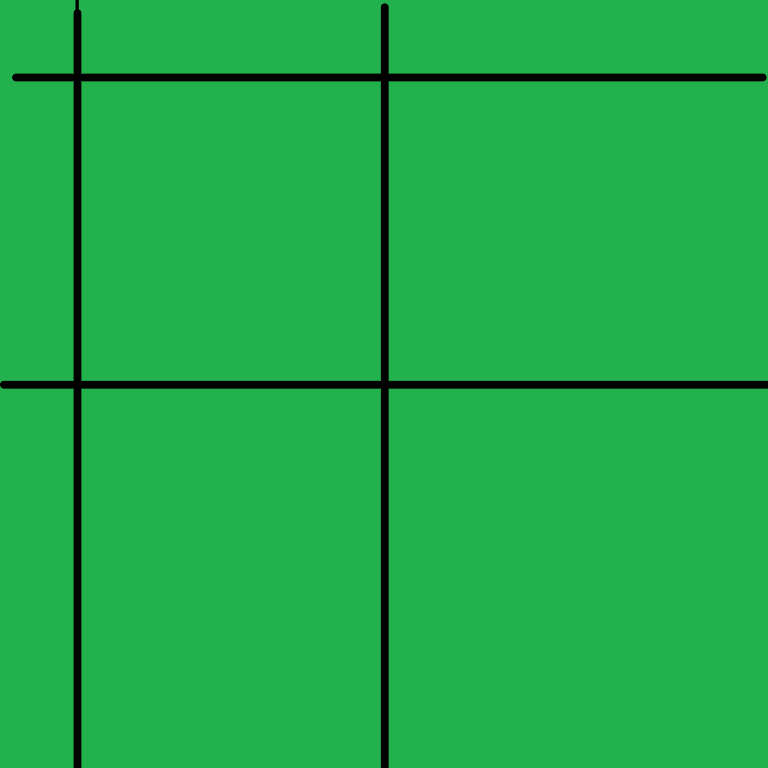
A Shadertoy shader for this pattern:

```glsl
const vec3 GREEN = vec3(0.133, 0.694, 0.298);
const vec3 BLACK = vec3(0.0);
const float FIRST_LINE = 0.1009;   // distance from the left and top edges
const float LINE_SPACING = 0.4;
const float HALF_WIDTH = 0.0051;
const float STUB_HALF_WIDTH = 0.0021;
const float OUTSIDE = 1.1;         // end point beyond the canvas
const vec2 COLUMN_TOPS = vec2(0.983, 0.9905);
const vec2 ROW_STARTS = vec2(0.0210, 0.0052);
const vec2 ROW_ENDS = vec2(0.9930, OUTSIDE);

// Distance to a round-capped stroke
float stroke(vec2 p, vec2 a, vec2 b, float halfWidth) {
    vec2 ab = b - a;
    float t = clamp(dot(p - a, ab) / dot(ab, ab), 0.0, 1.0);
    return length(p - a - ab * t) - halfWidth;
}

void mainImage(out vec4 fragColor, in vec2 fragCoord) {
    vec2 uv = fragCoord / iResolution.xy;
    float pixel = 1.0 / min(iResolution.x, iResolution.y);

    // Thin stub above the first column
    float d = stroke(uv, vec2(FIRST_LINE - 0.0005, COLUMN_TOPS.x),
                     vec2(FIRST_LINE - 0.0005, OUTSIDE), STUB_HALF_WIDTH);

    // Crossing columns and rows
    for (int i = 0; i < 2; i++) {
        float offset = FIRST_LINE + LINE_SPACING * float(i);
        float column = stroke(uv, vec2(offset, 1.0 - OUTSIDE),
                              vec2(offset, COLUMN_TOPS[i]), HALF_WIDTH);
        float row = stroke(uv, vec2(ROW_STARTS[i], 1.0 - offset),
                           vec2(ROW_ENDS[i], 1.0 - offset), HALF_WIDTH);
        d = min(d, min(column, row));
    }

    // Smooth ink edge
    float ink = 1.0 - smoothstep(-0.5 * pixel, 0.5 * pixel, d);
    fragColor = vec4(mix(GREEN, BLACK, ink), 1.0);
}
```
